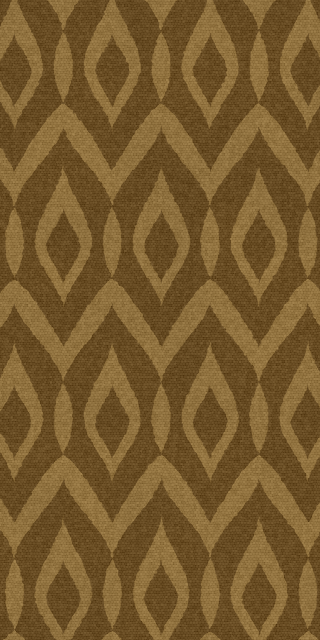
Give the GLSL for this pattern, as a WebGL 1 fragment shader.

```glsl
precision highp float;

uniform vec2 u_resolution;

const float COLUMNS = 3.27;
const float ROW_PITCH = 1.796;
const float ARCH_TOP = -1.047;
const vec2 FIRST_MOTIF = vec2(0.647, 2.102);

float hash(vec2 p) {
    return fract(sin(dot(p, vec2(127.1, 311.7))) * 43758.5453);
}

float noise(vec2 p) {
    vec2 i = floor(p);
    vec2 f = fract(p);
    f = f * f * (3.0 - 2.0 * f);
    float low = mix(hash(i), hash(i + vec2(1.0, 0.0)), f.x);
    float high = mix(hash(i + vec2(0.0, 1.0)), hash(i + vec2(1.0, 1.0)), f.x);
    return mix(low, high, f.y);
}

float cover(float depth, float soft) {
    return smoothstep(0.0, soft, depth);
}

// Half width of a leaf with tapered tips; peak is its widest point from 0 to 1
float flameWidth(float y, float top, float bottom, float peak, float width, float taper) {
    float t = clamp((y - top) / (bottom - top), 0.0, 1.0);
    float s = min(t / peak, (1.0 - t) / (1.0 - peak));
    return width * mix(s, smoothstep(0.0, 1.0, s), taper);
}

// Pale thread coverage of one motif, y pointing down from the inner flame tip
float motif(vec2 p, float soft) {
    float x = abs(p.x);
    float y = p.y;

    // Outer flame with a dark heart
    float flame = cover(flameWidth(y, -0.485, 1.089, 0.55, 0.298, 0.95) - x, soft);
    float heart = cover(flameWidth(y, 0.0, 0.834, 0.5, 0.182, 0.75) - x, soft);

    // Arched band above the motif
    float archWidth = 0.5 * pow(max((y - ARCH_TOP) / 0.681, 0.0), 0.75);
    float bodyWidth = 0.5 * mix(clamp((y + 0.843) / 0.843, 0.0, 1.0),
                                smoothstep(-0.843, 0.0, y), 0.75);
    float arch = cover(archWidth - x, soft) * (1.0 - cover(bodyWidth - x, soft));
    arch *= step(y, 0.0);

    // Narrow lens between neighbours
    float t = clamp(y / 0.749, 0.0, 1.0);
    float lens = cover(0.41 * t * (1.0 - t) + x - 0.5, soft);

    return max(flame * (1.0 - heart), max(arch, lens));
}

// The current row plus the tail of the row above
float pattern(vec2 p, float soft) {
    float row = floor((p.y - FIRST_MOTIF.y - ARCH_TOP) / ROW_PITCH);
    float pale = 0.0;
    for (int i = 0; i < 2; i++) {
        float r = row - float(i);
        vec2 local = p - FIRST_MOTIF - vec2(0.5 * mod(r, 2.0), r * ROW_PITCH);
        local.x = fract(local.x + 0.5) - 0.5;
        pale = max(pale, motif(local, soft));
    }
    return pale;
}

// Staggered stitches with uneven thread brightness, centred on zero
float weave(vec2 uv) {
    vec2 g = uv * vec2(105.0, 125.0);
    g += 0.5 * vec2(noise(uv * 60.0), noise(uv * 60.0 + 31.0));
    g.x += 0.5 * mod(floor(g.y), 2.0);
    vec2 f = fract(g) - 0.5;
    float bump = 0.5 - 2.4 * dot(f, f);
    float thread = hash(floor(g)) - 0.5;
    return bump - 0.1 + 0.65 * thread + 0.5 * (noise(uv * 190.0) - 0.5);
}

void main() {
    vec2 uv = vec2(gl_FragCoord.x, u_resolution.y - gl_FragCoord.y) / u_resolution.x;
    float soft = 1.5 * COLUMNS / u_resolution.x;

    // Threads make the outlines slightly ragged
    vec2 ragged = vec2(noise(uv * 110.0), noise(uv * 110.0 + 57.0)) - 0.5;
    float pale = pattern(uv * COLUMNS + 0.018 * ragged, soft);

    vec3 brown = vec3(0.405, 0.295, 0.135);
    vec3 gold = vec3(0.567, 0.447, 0.247);
    vec3 color = mix(brown, gold, pale);

    // Thread relief and faint uneven dye
    color += vec3(0.085, 0.083, 0.075) * weave(uv);
    color *= 1.0 + 0.05 * (noise(uv * 7.0) - 0.5);

    gl_FragColor = vec4(color, 1.0);
}
```
